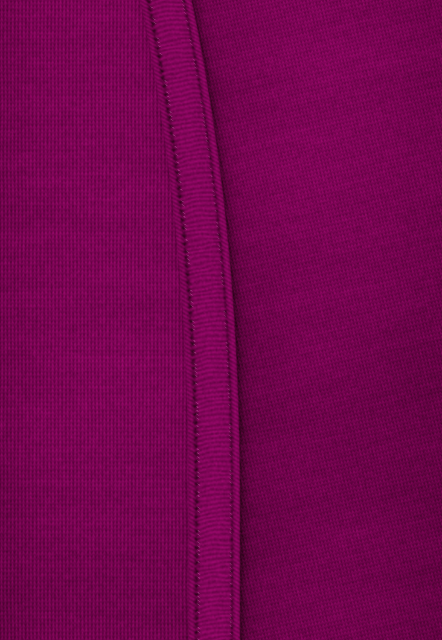
Give the GLSL for this texture, as a Shadertoy shader.

```glsl
float hash(vec2 p) {
    vec3 q = fract(p.xyx * vec3(0.1031, 0.1030, 0.0973));
    q += dot(q, q.yzx + 33.33);
    return fract((q.x + q.y) * q.z);
}

float noise(vec2 p) {
    vec2 i = floor(p), f = fract(p);
    f = f * f * (3.0 - 2.0 * f);
    return mix(mix(hash(i), hash(i + vec2(1, 0)), f.x),
               mix(hash(i + vec2(0, 1)), hash(i + vec2(1, 1)), f.x), f.y);
}

// Soft line across a signed distance
float line(float d, float width) {
    return exp(-d * d / (width * width));
}

float wave(float x) {
    return cos(6.28318 * x);
}

mat2 rotation(float angle) {
    float c = cos(angle), s = sin(angle);
    return mat2(c, s, -s, c);
}

// Columns of V-shaped loops; q counts columns and rows
float knit(vec2 q, float columnDepth, float loopDepth) {
    q.x += 0.25 * (noise(q * vec2(0.15, 0.08)) - 0.5);
    float slant = abs(fract(q.x) - 0.5);
    return columnDepth * wave(q.x) + loopDepth * wave(q.y + slant)
         + 0.055 * (noise(q * vec2(1.7, 1.3)) - 0.5);
}

float seamEdge(float y) {
    return 0.375 - 0.0755 * pow(max(y - 0.2, 0.0) / 0.8, 2.2);
}

// Broad light and yarn streaks on the left panel
float leftPanel(vec2 p) {
    float light = 0.462 - 0.035 * smoothstep(0.45, 0.0, p.y);
    light += 0.018 * line(p.x - 0.17, 0.11) - 0.025 * smoothstep(0.07, 0.0, p.x);
    light += 0.030 * (noise(p * vec2(12.0, 170.0)) - 0.5);
    light += 0.025 * (noise(p * vec2(5.0, 32.0) + 7.0) - 0.5);
    return light - knit(p * vec2(175.0, 150.0), 0.055, 0.025);
}

// Finer, tilted knit on the right panel
float rightPanel(vec2 p, float d) {
    vec2 q = rotation(-0.22) * p;
    float light = 0.418 + 0.045 * smoothstep(0.25, 0.85, p.y);
    light += 0.025 * line(p.x - 0.49, 0.10) - 0.025 * smoothstep(0.58, 0.70, p.x);
    light += 0.028 * (noise(q * vec2(12.0, 160.0) + 19.0) - 0.5);
    light += 0.030 * (noise(q * vec2(7.0, 24.0) + 3.0) - 0.5);
    light -= knit(q * vec2(190.0, 165.0), 0.032, 0.032);
    light -= 0.20 * exp(-max(d, 0.0) / 0.007);
    return light - 0.045 * exp(-max(d, 0.0) / 0.035);
}

// Ribbed tape with a rolled rim on either side
float tape(vec2 p, float d) {
    float u = (d + 0.040) / 0.028;
    float wobble = noise(vec2(d * 45.0, p.y * 60.0));
    float rib = p.y * 138.0 + 2.0 * u * u * 0.18 + 0.6 * wobble - d * 18.0;
    float light = 0.475 + 0.035 * (1.0 - u * u) + 0.048 * wave(rib);
    light += 0.07 * (noise(vec2(d * 330.0, p.y * 270.0)) - 0.5);

    float rims = smoothstep(-0.067, -0.070, d) + smoothstep(-0.013, -0.010, d);
    float rimLight = 0.465 + 0.045 * wave(p.y * 150.0 + d * 90.0);
    rimLight += 0.055 * line(d + 0.005, 0.003) + 0.025 * line(d + 0.075, 0.003);
    rimLight += 0.06 * (noise(p * 310.0) - 0.5);
    light = mix(light, rimLight, clamp(rims, 0.0, 1.0));

    // Needle holes and the pulled-down grooves
    float stitch = 0.5 + 0.5 * wave(p.y * 82.0 + 0.3 * noise(p * 50.0));
    light -= line(d + 0.068, 0.0033) * (0.06 + 0.17 * stitch);
    return light - line(d + 0.0125, 0.0024) * (0.08 + 0.09 * stitch);
}

// Pale thread showing in short dashes beside the grooves
float threadGlints(vec2 p, float d) {
    float row = p.y * 165.0 + d * 110.0;
    float dash = smoothstep(0.25, 0.8, wave(row));
    float chance = step(0.48, hash(vec2(floor(row + 0.5), 11.0)));
    float tracks = line(d + 0.0645, 0.0019) + 0.75 * line(d + 0.0145, 0.0016);
    return tracks * dash * chance;
}

void mainImage(out vec4 fragColor, in vec2 fragCoord) {
    vec2 p = fragCoord / iResolution.y;
    float d = p.x - seamEdge(p.y);
    float soft = 1.2 / iResolution.y;

    // Lay the tape over the two panels
    float light = mix(leftPanel(p), rightPanel(p, d), step(-0.04, d));
    light -= 0.055 * exp(-abs(d + 0.081) / 0.004);
    float cover = smoothstep(-0.080 - soft, -0.080 + soft, d)
                * (1.0 - smoothstep(-soft, soft, d));
    light = mix(light, tape(p, d), cover);

    // Loose fibre grain
    light += 0.045 * (noise(p * 420.0) - 0.5);
    light = clamp(light, 0.12, 0.68);

    vec3 color = vec3(light, 0.012 + 0.10 * max(light - 0.42, 0.0), light * 0.74 - 0.028);
    color += vec3(0.13, 0.16, 0.14) * threadGlints(p, d) * cover;
    fragColor = vec4(color, 1.0);
}
```
